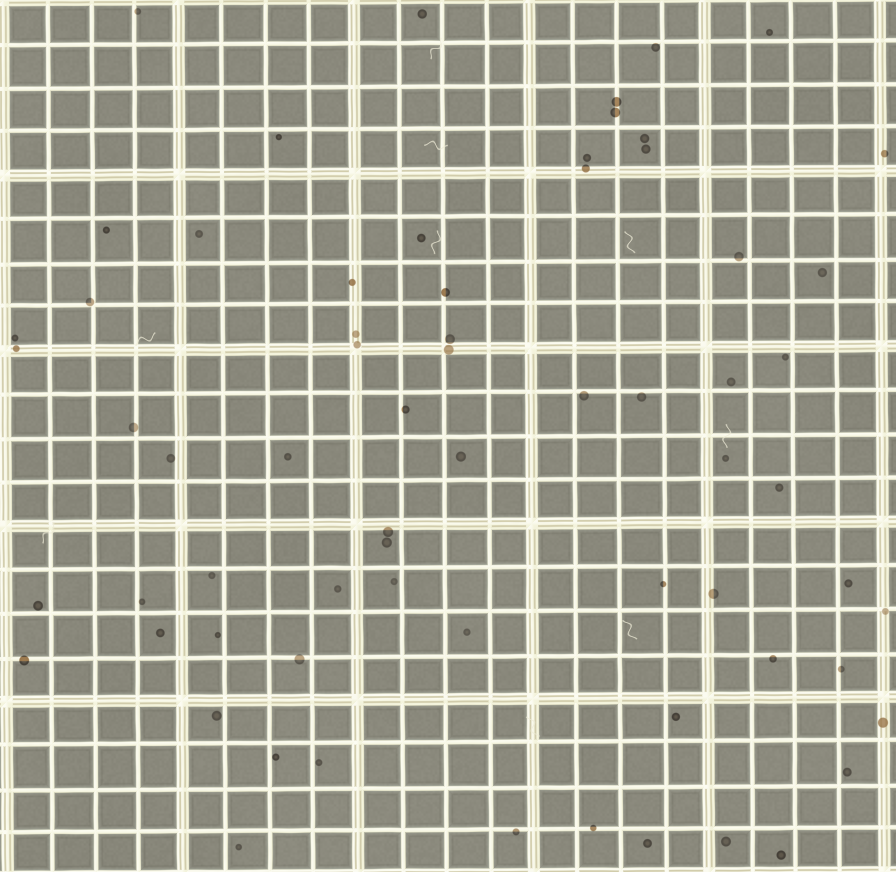
This pattern is drawn by a Shadertoy shader. Its source:

```glsl
const float CELL = 0.05027;

float hash(vec2 p) {
    p = fract(p * vec2(0.1031, 0.1137));
    p += dot(p, p.yx + 33.33);
    return fract((p.x + p.y) * p.x * 7.31 + p.y * 53.7);
}

float noise(vec2 p) {
    vec2 i = floor(p), f = fract(p);
    f = f * f * (3.0 - 2.0 * f);
    return mix(mix(hash(i), hash(i + vec2(1, 0)), f.x),
               mix(hash(i + vec2(0, 1)), hash(i + vec2(1, 1)), f.x), f.y);
}

float cover(float dist, float soft) {
    return 1.0 - smoothstep(-soft, soft, dist);
}

// Nearest ruling: x = stroke distance, y = band distance, z = signed offset
vec3 ruling(float u, float seed) {
    float n = round(u);
    bool major = mod(n, 4.0) < 0.5;
    float shift = major ? 0.0 : (hash(vec2(n + 40.0, seed)) - 0.5) * 0.07;
    float offset = (u - n - shift) * CELL, d = abs(offset);
    float triple = min(abs(d - 0.0053) - 0.0014, d - 0.0018);
    return major ? vec3(triple, d - 0.0069, offset)
                 : vec3(d - 0.0023, d - 0.0025, offset);
}

// Round specks: x = body, y = dark rim, z = shade
vec3 specks(vec2 p, float soft) {
    vec2 id = floor(p * 14.0), f = fract(p * 14.0);
    float seed = hash(id + 71.0);
    if (seed > 0.32) return vec3(0);
    vec2 c = 0.12 + 0.76 * vec2(hash(id + 13.0), hash(id + 29.0));
    float radius = mix(0.0034, 0.0058, hash(id + 47.0));
    float d = length(f - c) / 14.0 - radius;
    // Some specks have a twin toward the middle of their patch
    if (seed < 0.05) {
        vec2 twin = c + vec2(0.02, c.y < 0.5 ? 0.17 : -0.17);
        d = min(d, length(f - twin) / 14.0 - radius);
    }
    float rim = smoothstep(-0.004, -0.001, d);
    return vec3(cover(d, soft), rim, mix(0.55, 0.95, hash(id + 83.0)));
}

// Rare short pale scuffs
float scuffs(vec2 p, float soft) {
    vec2 id = floor(p * 9.0), f = fract(p * 9.0) - 0.5;
    if (hash(id + 157.0) > 0.08) return 0.0;
    float a = 6.28 * hash(id + 191.0);
    f = mat2(cos(a), sin(a), -sin(a), cos(a)) * f;
    f.y += 0.03 * sin(f.x * 40.0);
    f.x -= clamp(f.x, -0.11, 0.11);
    return cover(length(f) / 9.0 - 0.0009, soft) * 0.7;
}

void mainImage(out vec4 fragColor, in vec2 fragCoord) {
    vec2 p = fragCoord / iResolution.y;
    float soft = max(0.0009, 0.8 / iResolution.y);

    // Slightly rotated grid, four cells per major square
    vec2 q = p + 0.0053 * vec2(p.y - 0.5, 0.514 - p.x);
    q += 0.0005 * (vec2(noise(p * 45.0), noise(p * 45.0 + 60.0)) - 0.5);
    vec2 u = (q - vec2(0.4084, 0.6003)) / CELL;
    vec3 v = ruling(u.x, 3.0), h = ruling(u.y, 17.0);

    // Grey cells with grain and a faint inset edge
    vec3 color = vec3(0.54, 0.535, 0.485);
    color += 0.02 * (noise(p * 9.0) - 0.5) + 0.025 * (noise(p * 380.0) - 0.5);
    float edge = min(v.y, h.y);
    color -= 0.035 * exp(-pow((edge - 0.0045) / 0.0012, 2.0));

    // Cool glow spilling from the rulings, stronger on one side
    float side = (v.y < h.y ? v.z : -h.z) < 0.0 ? 0.85 : 0.5;
    color = mix(color, vec3(0.71, 0.74, 0.69), side * exp(-max(edge, 0.0) / 0.0013));

    // Yellowish bands under white strokes, filled in at crossings
    float bandV = cover(v.y, soft), bandH = cover(h.y, soft);
    float stroke = max(max(cover(v.x, soft), cover(h.x, soft)), bandV * bandH);
    color = mix(color, vec3(0.82, 0.80, 0.67), max(bandV, bandH));
    float warm = smoothstep(-0.002, 0.003, v.y < h.y ? v.z : -h.z);
    vec3 ink = mix(vec3(0.99, 0.99, 0.95), vec3(0.96, 0.96, 0.87), warm);
    color = mix(color, ink, stroke * (0.94 + 0.06 * noise(p * 120.0)));

    // Scuffs and specks; specks over the rulings turn amber
    color = mix(color, vec3(0.93, 0.92, 0.84), scuffs(p, soft));
    vec3 s = specks(p, soft);
    vec3 body = mix(vec3(0.36, 0.33, 0.28), vec3(0.25, 0.23, 0.20), s.y);
    body = mix(body, vec3(0.66, 0.49, 0.28), 0.8 * max(bandV, bandH));
    color = mix(color, body, s.x * s.z);

    fragColor = vec4(clamp(color, 0.0, 1.0), 1.0);
}
```
